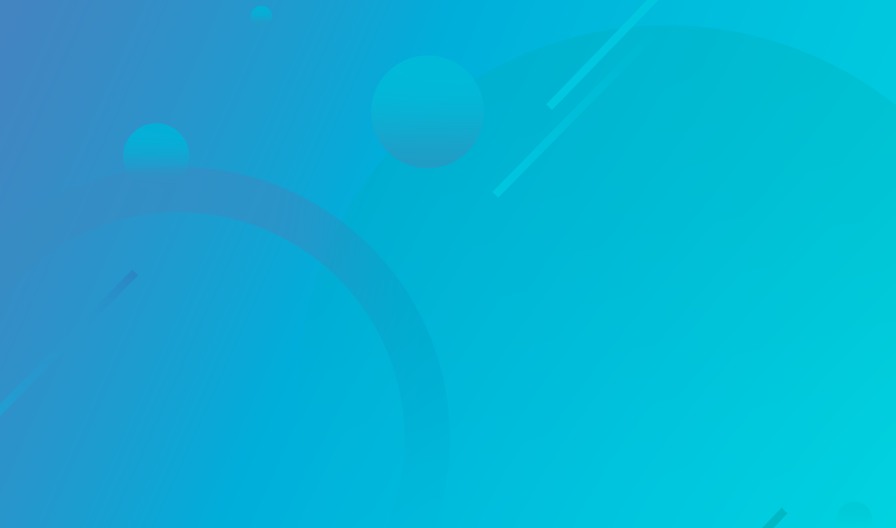
Give the GLSL for this background, as a WebGL 2 fragment shader.

```glsl
#version 300 es
precision highp float;
// Blue to cyan diagonal gradient with translucent geometric shapes:
// a large disc, a ring, four small discs and four slanted bars.
// Each is a distance function filled with a fading tint; unit = canvas height.

#define BLUE vec3(0.262, 0.520, 0.757)
#define AZURE vec3(0.0, 0.682, 0.855)
#define CYAN vec3(0.0, 0.825, 0.880)
#define SHADE vec3(0.0, 0.67, 0.69)
#define GLOW vec3(0.0, 0.78, 0.88)
#define RING_BLUE vec3(0.215, 0.55, 0.765)
#define RING_TEAL vec3(0.0, 0.645, 0.795)
#define GRADIENT_DIR vec2(0.911, -0.412)
#define GRADIENT_MID 0.784
#define GRADIENT_END 1.958
#define BAR_HALF_WIDTH 0.0078

uniform vec2 u_resolution;
out vec4 fragColor;

// Antialiased coverage of a signed distance
float cover(float d) {
    return clamp(0.5 - d * u_resolution.y, 0.0, 1.0);
}

// Diagonal gradient measured from the upper left corner
vec3 backdrop(vec2 p) {
    float s = max(dot(p - vec2(0.0, 1.0), GRADIENT_DIR), 0.0);
    float cool = pow(min(s / GRADIENT_MID, 1.0), 1.35);
    float warm = clamp((s - GRADIENT_MID) / (GRADIENT_END - GRADIENT_MID), 0.0, 1.0);
    return mix(mix(BLUE, AZURE, cool), CYAN, pow(warm, 0.88));
}

// Disc whose tint fades from its top to its bottom
vec3 fadedDisc(vec3 base, vec2 p, vec2 center, float radius, vec3 top, vec4 bottom) {
    vec2 q = (p - center) / radius;
    float down = smoothstep(1.0, -1.0, q.y);
    vec4 tint = mix(vec4(top, 0.9), bottom, down * down);
    return mix(base, tint.rgb, tint.a * cover((length(q) - 1.0) * radius));
}

// Square-ended bar from a to b, with a colour and opacity for each end
vec3 bar(vec3 base, vec2 p, vec2 a, vec2 b, vec4 startTint, vec4 endTint) {
    vec2 axis = normalize(b - a);
    float len = length(b - a);
    float along = dot(p - a, axis);
    float across = dot(p - a, vec2(-axis.y, axis.x));
    float d = max(abs(across) - BAR_HALF_WIDTH, max(-along, along - len));
    vec4 tint = mix(startTint, endTint, clamp(along / len, 0.0, 1.0));
    return mix(base, tint.rgb, tint.a * cover(d));
}

void main() {
    vec2 p = gl_FragCoord.xy / u_resolution.y;
    vec3 col = backdrop(p);

    // Large disc, darkest along its upper rim
    float bigDisc = length(p - vec2(1.263, 0.254)) - 0.698;
    col = mix(col, SHADE, 0.26 * smoothstep(-0.05, 0.95, p.y) * cover(bigDisc));

    // Ring, turning teal to the right and fading towards the bottom
    float ring = abs(length(p - vec2(0.338, 0.170)) - 0.471) - 0.043;
    vec3 ringTint = mix(RING_BLUE, RING_TEAL, smoothstep(0.5, 0.82, p.x));
    col = mix(col, ringTint, 0.65 * smoothstep(-0.1, 0.6, p.y) * cover(ring));

    // Small discs
    vec4 dusk = vec4(0.15, 0.60, 0.77, 0.8);
    col = fadedDisc(col, p, vec2(0.810, 0.788), 0.107, vec3(0.0, 0.73, 0.85), dusk);
    col = fadedDisc(col, p, vec2(0.296, 0.704), 0.0625, vec3(0.0, 0.70, 0.85), vec4(RING_BLUE, 0.3));
    col = fadedDisc(col, p, vec2(0.495, 0.969), 0.020, vec3(0.0, 0.70, 0.85), vec4(dusk.rgb, 0.4));
    col = fadedDisc(col, p, vec2(1.618, 0.016), 0.034, vec3(0.0, 0.79, 0.84), vec4(CYAN, 0.2));

    // Slanted bars: two bright, one turning from dark to light, one dark
    vec4 bright = vec4(GLOW, 0.95);
    col = bar(col, p, vec2(1.040, 0.797), vec2(1.250, 1.014), bright, bright);
    col = bar(col, p, vec2(0.938, 0.631), vec2(1.236, 0.934), bright, vec4(GLOW, 0.05));
    vec2 middle = vec2(0.135, 0.361);
    vec4 clear = vec4(0.15, 0.60, 0.81, 0.1);
    col = bar(col, p, vec2(0.256, 0.484), middle, vec4(0.17, 0.51, 0.755, 0.8), clear);
    col = bar(col, p, middle, vec2(-0.010, 0.213), clear, vec4(0.07, 0.67, 0.86, 0.6));
    vec4 dark = vec4(SHADE, 0.6);
    col = bar(col, p, vec2(1.486, 0.033), vec2(1.425, -0.030), dark, dark);

    fragColor = vec4(col, 1.0);
}
```
